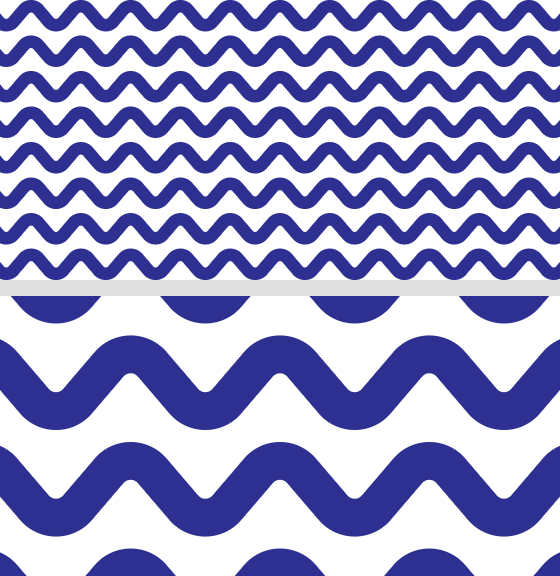
Top: the whole. Bottom: its middle third, enlarged.
A Shadertoy shader for this pattern:

```glsl
// Rows of thick navy wavy stripes on white, built from arcs joined by straight slopes.

// Distance to the wave's centre line, in wavelengths, with a crest at x = 0.
float waveDistance(vec2 p) {
    const float radius = 0.19;

    // Fold to a quarter wave: mirror at crests, then turn troughs into crests.
    p.x = abs(fract(p.x + 0.5) - 0.5);
    if (p.x > 0.25) p = vec2(0.5 - p.x, -p.y);

    // The slope is tangent to the crest arc and crosses the axis at x = 0.25.
    float s = radius / 0.25;
    vec2 normal = vec2(s, sqrt(1.0 - s * s));
    vec2 tangent = vec2(normal.y, -normal.x);
    float reach = dot(p, tangent) < 0.0 ? length(p) : dot(p, normal);
    return abs(reach - radius);
}

void mainImage(out vec4 fragColor, in vec2 fragCoord) {
    // Centred coordinates, measured in wavelengths.
    float wavesPerHeight = 5.625;
    vec2 p = (fragCoord - 0.5 * iResolution.xy) / iResolution.y * wavesPerHeight;
    float pixel = wavesPerHeight / iResolution.y;

    // Stack the rows with a boundary at mid-height.
    float rowSpacing = 0.7134;
    p.y = (fract(p.y / rowSpacing) - 0.5) * rowSpacing;

    // Stroke with a one-pixel soft edge.
    float ink = clamp(0.5 - (waveDistance(p) - 0.1267) / pixel, 0.0, 1.0);
    vec3 navy = vec3(0.18, 0.19, 0.57);
    fragColor = vec4(mix(vec3(1.0), navy, ink), 1.0);
}
```
